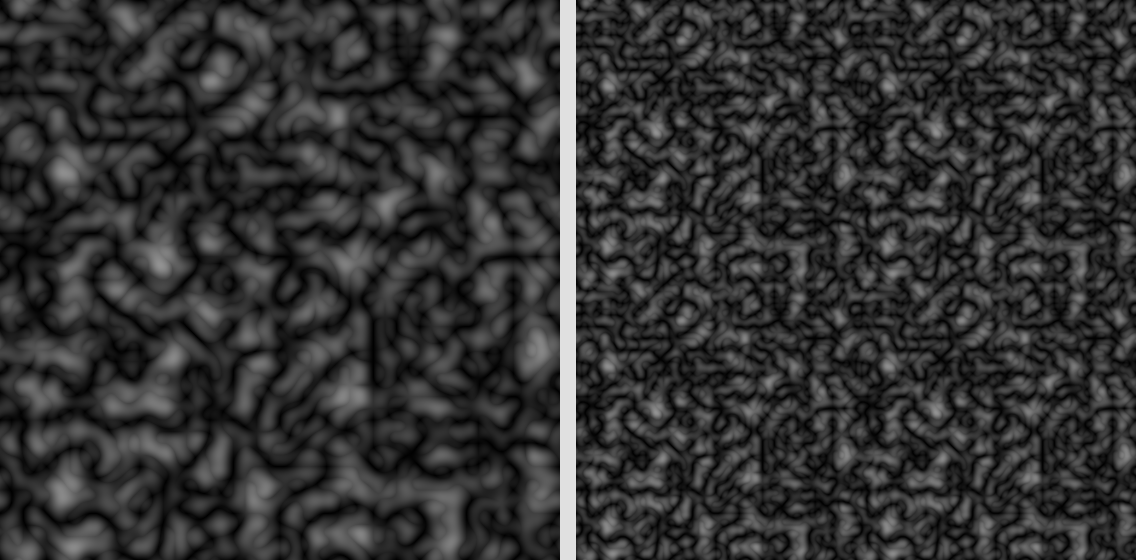
Left, the tile; right, the same tile 2 across and 2 down.
This texture is drawn by a WebGL 2 fragment shader. Its source:

```glsl
#version 300 es
precision highp float;
precision highp int;
// Dark grey turbulence: soft bright blobs parted by winding black creases.
// Two octaves of wrapping gradient noise are folded at zero with abs()
// and added, the finer one at half the strength.

uniform vec2 u_resolution;
out vec4 fragColor;

// Integer hash of a lattice corner
uint hash(uvec2 corner, uint seed) {
    uint h = corner.x * 1597u + corner.y * 51749u + seed * 7919u;
    h = (h ^ (h >> 16)) * 0x7feb352du;
    h = (h ^ (h >> 15)) * 0x846ca68bu;
    return h ^ (h >> 16);
}

// Slope of one corner, in one of eight directions, at the given offset
float cornerSlope(vec2 corner, vec2 offset, float period, uint seed) {
    uint pick = hash(uvec2(mod(corner, period)), seed) >> 29;
    float angle = float(pick) * 0.785398;
    return dot(vec2(cos(angle), sin(angle)), offset);
}

// Gradient noise that repeats after a whole number of cells
float gradientNoise(vec2 p, float period, uint seed) {
    vec2 cell = floor(p);
    vec2 f = p - cell;
    vec2 fade = f * f * f * (f * (f * 6.0 - 15.0) + 10.0);
    vec2 right = vec2(1.0, 0.0);
    vec2 up = vec2(0.0, 1.0);
    float bottom = mix(cornerSlope(cell, f, period, seed),
                       cornerSlope(cell + right, f - right, period, seed), fade.x);
    float top = mix(cornerSlope(cell + up, f - up, period, seed),
                    cornerSlope(cell + 1.0, f - 1.0, period, seed), fade.x);
    return mix(bottom, top, fade.y);
}

void main() {
    vec2 uv = gl_FragCoord.xy / u_resolution;

    // Folded octaves: broad creases first, then fine faint ones
    float turbulence = 0.0;
    float cells = 12.0;
    float strength = 0.72;
    for (uint octave = 0u; octave < 2u; octave++) {
        turbulence += strength * abs(gradientNoise(uv * cells, cells, octave + 3u));
        cells *= 2.0;
        strength *= 0.5;
    }

    fragColor = vec4(vec3(turbulence), 1.0);
}
```
